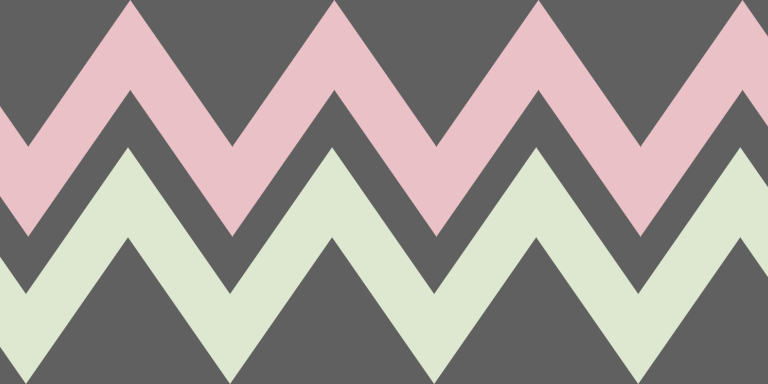
Reproduce this pattern procedurally as a Shadertoy shader.

```glsl
// Two mitred zigzag bands, pink above pale green, on a flat grey ground.

// Lengths are in canvas heights.
const float PERIOD = 0.5315;
const float RISE = 0.3820;        // valley to peak
const float THICKNESS = 0.2344;   // measured vertically
const float PINK_PEAK_X = 0.3393;
const float GREEN_PEAK_X = 0.3333;
const float PINK_CENTRE_Y = 0.6918;
const float GREEN_CENTRE_Y = 0.3082;

const vec3 GREY = vec3(0.378, 0.378, 0.378);
const vec3 PINK = vec3(0.918, 0.757, 0.782);
const vec3 GREEN = vec3(0.870, 0.910, 0.814);

// Triangle wave from -0.5 in the valleys to 0.5 at the peaks.
float triangleWave(float x) {
    return 2.0 * abs(fract(x) - 0.5) - 0.5;
}

// Signed distance to the band's straight edges, keeping its corners sharp.
float zigzagDistance(vec2 p, float peakX, float centreY) {
    float middle = centreY + RISE * triangleWave((p.x - peakX) / PERIOD);
    float slope = 2.0 * RISE / PERIOD;
    return (abs(p.y - middle) - 0.5 * THICKNESS) / sqrt(1.0 + slope * slope);
}

float coverage(float distanceToEdge, float pixel) {
    return 1.0 - smoothstep(-0.75 * pixel, 0.75 * pixel, distanceToEdge);
}

void mainImage(out vec4 fragColor, in vec2 fragCoord) {
    float pixel = 1.0 / iResolution.y;
    vec2 p = fragCoord * pixel;

    float pinkBand = zigzagDistance(p, PINK_PEAK_X, PINK_CENTRE_Y);
    float greenBand = zigzagDistance(p, GREEN_PEAK_X, GREEN_CENTRE_Y);

    vec3 color = mix(GREY, PINK, coverage(pinkBand, pixel));
    color = mix(color, GREEN, coverage(greenBand, pixel));
    fragColor = vec4(color, 1.0);
}
```
